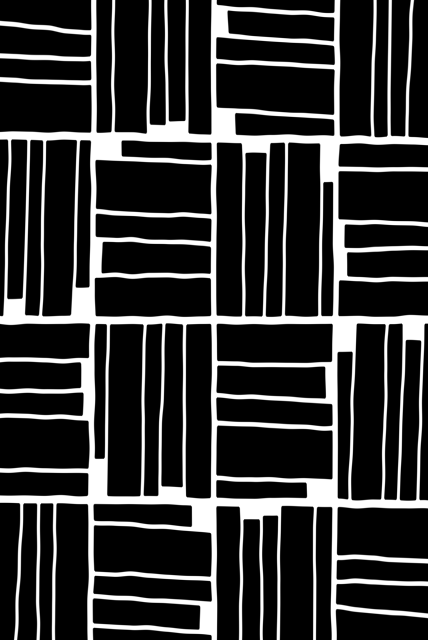
Write a Shadertoy shader that draws this pattern.

```glsl
const vec3 INK = vec3(0.0);
const vec3 PAPER = vec3(1.0);
const float PITCH = 0.284;        // block size as a share of the canvas
const float HALF_GUTTER = 0.022;  // margin around a block, in block units
const float HALF_GAP = 0.0125;    // half the line between two bars
const float CORNER = 0.012;
const float TWIST = 0.009;        // turn of the outer gutters
const float WOBBLE = 0.012;       // hand-cut unevenness
const float WOBBLE_SCALE = 7.0;
const float SOFTNESS = 0.8;       // edge blur in pixels
const int BARS = 5;

// Four block motifs: cuts between bars at the trimmed end and the far end
const vec4 CUT_NEAR[4] = vec4[4](
    vec4(0.116, 0.408, 0.551, 0.757),
    vec4(0.161, 0.424, 0.567, 0.721),
    vec4(0.163, 0.455, 0.612, 0.773),
    vec4(0.120, 0.405, 0.584, 0.703));
const vec4 CUT_FAR[4] = vec4[4](
    vec4(0.131, 0.431, 0.585, 0.757),
    vec4(0.123, 0.408, 0.541, 0.702),
    vec4(0.163, 0.473, 0.602, 0.782),
    vec4(0.130, 0.442, 0.582, 0.712));
// How far the first four bars of each motif fall short
const vec4 TRIM[4] = vec4[4](
    vec4(0.210, 0.0, 0.0, 0.055),
    vec4(0.156, 0.0, 0.0, 0.093),
    vec4(0.0, 0.0, 0.050, 0.069),
    vec4(0.0));

float hash(vec2 p) {
    vec3 v = fract(p.xyx * 0.1031);
    v += dot(v, v.yzx + 33.33);
    return fract((v.x + v.y) * v.z);
}

float noise(vec2 p) {
    vec2 cell = floor(p), f = fract(p);
    f = f * f * (3.0 - 2.0 * f);
    return mix(mix(hash(cell), hash(cell + vec2(1, 0)), f.x),
               mix(hash(cell + vec2(0, 1)), hash(cell + vec2(1, 1)), f.x), f.y);
}

// Coverage of a rounded bar, softened by the pixel size along each axis
float barCoverage(vec2 p, vec2 low, vec2 high, vec2 pixel) {
    vec2 d = abs(p - 0.5 * (low + high)) - 0.5 * (high - low) + CORNER;
    float dist = length(max(d, 0.0)) + min(max(d.x, d.y), 0.0) - CORNER;
    float blur = SOFTNESS * (d.x > d.y ? pixel.x : pixel.y);
    return 1.0 - smoothstep(-blur, blur, dist);
}

// p.x runs from the trimmed end, p.y across the bars
float blockCoverage(vec2 p, int motif, vec2 pixel) {
    vec4 cuts = mix(CUT_NEAR[motif], CUT_FAR[motif], p.x);
    float coverage = 0.0;
    float start = HALF_GUTTER;
    for (int i = 0; i < BARS; i++) {
        bool last = i == BARS - 1;
        int k = min(i, BARS - 2);
        float end = last ? 1.0 - HALF_GUTTER : cuts[k] - HALF_GAP;
        float trim = last ? 0.0 : TRIM[motif][k];
        coverage = max(coverage, barCoverage(p, vec2(HALF_GUTTER + trim, start),
                                             vec2(1.0 - HALF_GUTTER, end), pixel));
        start = cuts[k] + HALF_GAP;
    }
    return coverage;
}

void mainImage(out vec4 fragColor, in vec2 fragCoord) {
    vec2 q = (fragCoord / iResolution.xy - 0.5) / PITCH;
    vec2 pixel = 1.0 / (PITCH * iResolution.xy);

    // Twisted gutters and uneven edges
    q += TWIST * q.x * q.y * vec2(-q.x, q.y);
    vec2 n = q * WOBBLE_SCALE + 50.0;
    q += WOBBLE * (vec2(noise(n), noise(n + 31.7)) - 0.5);

    // Quarter turns bring every quadrant to the upper left
    for (int i = 0; i < 3; i++) {
        if (q.x >= 0.0 || q.y < 0.0) {
            q = vec2(-q.y, q.x);
            pixel = pixel.yx;
        }
    }

    // Lay the bars across or upright in alternate blocks
    ivec2 cell = clamp(ivec2(floor(vec2(-q.x, q.y))), 0, 1);
    int motif = cell.x + 2 * cell.y;
    vec2 local = fract(q);
    vec2 p = vec2(local.x, 1.0 - local.y);
    if (cell.x != cell.y) {
        p = vec2(local.y, cell.x == 1 ? 1.0 - local.x : local.x);
        pixel = pixel.yx;
    }

    fragColor = vec4(mix(PAPER, INK, blockCoverage(p, motif, pixel)), 1.0);
}
```
